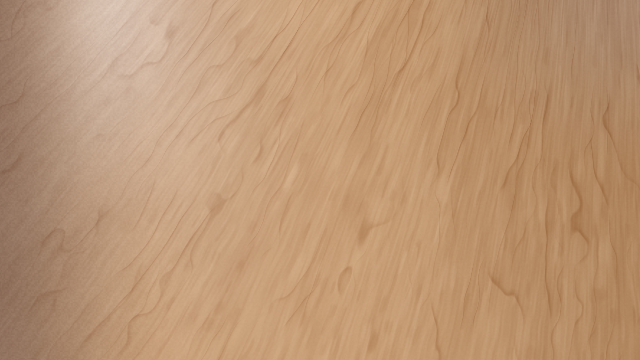
A WebGL 2 fragment shader for this texture:

```glsl
#version 300 es
precision highp float;
// Pale satin wood: grain fanning from the upper right, soft sheen at the upper left.

uniform vec2 u_resolution;
out vec4 fragColor;

float hash(vec2 cell) {
  vec3 q = fract(vec3(cell.xyx) * 0.1031);
  q += dot(q, q.yzx + 33.33);
  return fract((q.x + q.y) * q.z);
}

float noise(vec2 p) {
  vec2 cell = floor(p);
  vec2 f = fract(p);
  f = f * f * f * (f * (f * 6.0 - 15.0) + 10.0);
  float low = mix(hash(cell), hash(cell + vec2(1, 0)), f.x);
  float high = mix(hash(cell + vec2(0, 1)), hash(cell + vec2(1, 1)), f.x);
  return mix(low, high, f.y);
}

float fbm(vec2 p) {
  float sum = 0.0;
  float gain = 0.5;
  for (int i = 0; i < 4; i++) {
    sum += gain * noise(p);
    p = mat2(1.6, 1.2, -1.2, 1.6) * p + 17.3;
    gain *= 0.5;
  }
  return sum;
}

// Thin growth lines: a crisp core with a faint shadow trailing on one side.
float veins(vec2 grain, float density, float seed) {
  float wander = noise(grain * vec2(6.0, 2.6) + seed);
  float ripple = noise(grain * vec2(26.0, 14.0) + seed);
  float rings = fract(grain.x * density + wander * 2.4 + ripple * 0.5);
  float core = smoothstep(0.0, 0.05, rings) * smoothstep(0.15, 0.05, rings);
  float shadow = smoothstep(0.0, 0.05, rings) * exp(-rings * 6.0);
  float presence = smoothstep(0.38, 0.8, noise(grain * vec2(15.0, 6.0) + seed * 3.0));
  return (0.55 * core + 0.5 * shadow) * presence;
}

// Broad lighting across the board.
vec3 boardColor(vec2 p) {
  vec3 color = mix(vec3(0.782, 0.62, 0.462), vec3(0.685, 0.52, 0.365),
                   smoothstep(0.9, 1.85, p.x + 0.12 * p.y));
  color = mix(color, vec3(0.64, 0.525, 0.45),
              0.7 * smoothstep(0.7, 0.0, length((p - vec2(1.8, 1.05)) * vec2(1.0, 1.2))));

  // Wide pale halo, shaded left side, then the bright core.
  vec2 halo = (p - vec2(0.38, 0.9)) * vec2(2.7, 1.4);
  color = mix(color, vec3(0.815, 0.70, 0.61), 0.8 * exp(-dot(halo, halo)));
  float shade = 1.0 - smoothstep(-0.06, 0.48, p.x + 0.03 * p.y);
  color = mix(color, vec3(0.555, 0.435, 0.36), shade);
  vec2 core = (p - vec2(0.32, 1.02)) * vec2(5.6, 2.8);
  core.x -= 0.2 * core.y;
  return mix(color, vec3(0.86, 0.78, 0.725), 0.78 * exp(-dot(core, core)));
}

void main() {
  vec2 p = gl_FragCoord.xy / u_resolution.y;
  p.x *= 1.77778 * u_resolution.y / u_resolution.x;

  // Grain coordinates: x across the fibres, y along them.
  vec2 ray = vec2(1.7, 2.3) - p;
  vec2 grain = vec2(-1.9 * atan(ray.x, ray.y), length(ray)) + 8.0;
  grain.x += 0.018 * (fbm(grain * vec2(5.0, 4.0)) - 0.5);

  // Clouded figure, medium bands, fine fibres and hairs.
  float figure = fbm(grain * vec2(10.0, 3.0)) - 0.47;
  float bands = noise(grain * vec2(42.0, 4.0) + 5.0) - 0.5;
  float fibres = noise(grain * vec2(105.0, 7.0)) - 0.5;
  float hairs = noise(grain * vec2(210.0, 13.0)) - 0.5;
  float tone = 0.05 * figure + 0.02 * bands + 0.027 * fibres + 0.036 * hairs;

  float lines = veins(grain, 13.0, 3.1) + 0.7 * veins(grain, 21.0, 11.7);

  // Short dark flecks and slim pale streaks.
  float fleck = smoothstep(0.7, 0.95, noise(grain * vec2(95.0, 17.0) + 31.0));
  float streak = smoothstep(0.74, 0.96, noise(grain * vec2(75.0, 9.0) + 57.0));

  float clarity = mix(0.55, 1.0, smoothstep(0.1, 0.7, p.x));
  vec3 color = boardColor(p);
  color += clarity * tone * vec3(0.85, 1.05, 1.1);
  color -= clarity * (0.088 * lines + 0.026 * fleck) * vec3(0.75, 1.0, 1.05);
  color += clarity * 0.022 * streak * vec3(0.8, 1.0, 1.2);

  // Fine satin speckle, strongest in the raking light on the left.
  float speckle = noise(p * 250.0) - 0.5;
  color += speckle * mix(0.036, 0.014, smoothstep(0.1, 0.7, p.x));

  fragColor = vec4(clamp(color + 0.003, 0.0, 1.0), 1.0);
}
```
